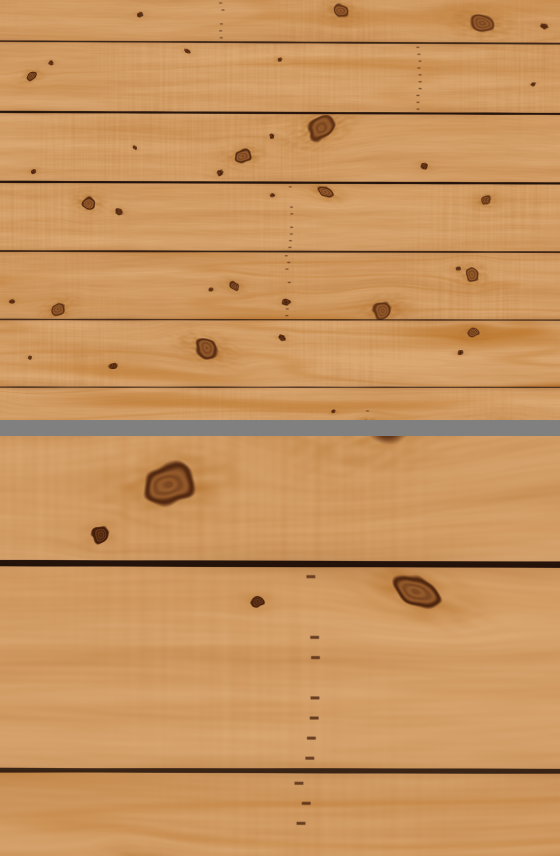
Top, the full canvas; bottom, a detail of the centre.
This texture is drawn by a WebGL 2 fragment shader. Its source:

```glsl
#version 300 es
precision highp float;
// Wall of horizontal pine boards: five whole rows and two cut ones, split by dark gaps.
// Stretched gradient noise makes the grain, which bends around hashed knots;
// each board has its own tint, amber streaks, saw marks and a column of nail dents.
uniform vec2 u_resolution;
out vec4 fragColor;

const float BOARD_HEIGHT = 0.164;
const vec3 PALE = vec3(0.855, 0.655, 0.445);
const vec3 HONEY = vec3(0.775, 0.550, 0.320);
const vec3 AMBER = vec3(0.740, 0.470, 0.180);
const vec3 KNOT = vec3(0.560, 0.330, 0.150);
const vec3 BARK = vec3(0.270, 0.120, 0.045);
const vec3 GAP = vec3(0.110, 0.050, 0.025);

float hash(vec2 p) {
    vec3 q = fract(p.xyx * vec3(0.1031, 0.1030, 0.0973));
    q += dot(q, q.yzx + 33.33);
    return fract((q.x + q.y) * q.z);
}

float cornerSlope(vec2 cell, vec2 offset) {
    float angle = 6.2832 * hash(cell);
    return dot(vec2(cos(angle), sin(angle)), offset);
}

// Gradient noise, about -0.7 to 0.7
float noise(vec2 p) {
    vec2 i = floor(p), f = p - i;
    vec2 w = f * f * f * (f * (f * 6.0 - 15.0) + 10.0);
    vec2 e = vec2(1.0, 0.0);
    return mix(mix(cornerSlope(i, f), cornerSlope(i + e, f - e), w.x),
               mix(cornerSlope(i + e.yx, f - e.yx), cornerSlope(i + 1.0, f - 1.0), w.x), w.y);
}

float fbm(vec2 p) {
    float sum = 0.0, gain = 1.0;
    for (int i = 0; i < 4; i++) {
        sum += gain * noise(p);
        p = p * 2.03 + 17.0;
        gain *= 0.5;
    }
    return sum;
}

// One knot: x = body, y = dark parts, z = stained halo, w = bend of the grain
vec4 knot(vec2 q, float radius, float seed, float px) {
    float dist = length(q) / radius;
    float d = dist + 0.35 * noise(q / radius + seed * 50.0);
    float soft = max(px / radius, 0.12);
    float body = 1.0 - smoothstep(1.0 - soft, 1.0 + soft, d);
    float rings = 0.15 + 0.15 * sin(d * 17.0);
    float rim = smoothstep(0.6, 1.0, d) * (0.35 + 0.5 * seed);
    float tiny = 1.0 - smoothstep(0.006, 0.013, radius);
    float dark = body * clamp(rings + rim + tiny * 0.6, 0.0, 1.0);
    float ragged = 0.65 + 0.9 * noise(q * vec2(60.0, 130.0) + seed * 90.0);
    vec2 wide = q * vec2(0.65, 1.0) / radius;
    float halo = exp(-0.4 * dot(wide, wide)) * ragged;
    float bend = q.y * exp(-0.16 * dot(wide, wide));
    return vec4(body, dark, max(halo, 0.0), bend);
}

// Knots strewn along a board, at most one in each cell
vec4 knotRow(vec2 p, float board, float cellWidth, vec2 sizes, float density, float px) {
    vec4 total = vec4(0.0);
    float home = floor(p.x / cellWidth);
    for (int i = -1; i <= 1; i++) {
        vec2 id = vec2(home + float(i), board * 7.0 + cellWidth * 100.0);
        if (hash(id + 3.1) > density) continue;
        float pick = hash(id + 11.7);
        float radius = mix(sizes.x, sizes.y, pick * pick);
        vec2 centre = vec2((id.x + mix(0.15, 0.85, hash(id + 23.3))) * cellWidth,
                           (hash(id + 41.9) - 0.5) * BOARD_HEIGHT * 0.95);
        vec2 q = p - centre;
        q.y += q.x * (hash(id + 57.1) - 0.5) * 0.6;
        q.x *= mix(0.65, 1.1, hash(id + 71.3));
        vec4 k = knot(q, radius, hash(id + 83.9), px);
        total = vec4(max(total.xyz, k.xyz), total.w + k.w);
    }
    return total;
}

// Column of short dents across a board
float nailDents(vec2 p, float board, float px) {
    float column = mix(0.1, 1.25, hash(vec2(board, 5.3)));
    float spacing = 0.016, row = floor(p.y / spacing);
    vec2 id = vec2(row, board);
    vec2 q = vec2(p.x - column - 0.008 * (hash(id) - 0.5), p.y - (row + 0.5) * spacing);
    vec2 edge = smoothstep(vec2(0.0035, 0.0012) + px, vec2(0.0035, 0.0012) - px, abs(q));
    return edge.x * edge.y * step(0.25, hash(id + 9.0)) * step(0.3, hash(vec2(board, 13.0)));
}

void main() {
    float px = 1.0 / u_resolution.y;
    vec2 p = gl_FragCoord.xy * px;

    // Board rows, slightly tilted and growing toward the top
    float rise = p.y - 0.078 + 0.005 * p.y * (p.x - 0.667);
    float rows = rise * (6.258 - 0.205 * rise);
    float board = floor(rows);
    vec2 local = vec2(p.x, (rows - board - 0.5) * BOARD_HEIGHT);
    float tint = hash(vec2(board, 31.0));
    float warm = mix(0.2, 1.0, 1.0 - smoothstep(1.0, 2.0, board)) + 0.35 * step(3.5, board);

    vec4 knots = knotRow(local, board, 0.33, vec2(0.010, 0.027), 0.55, px);
    vec4 pins = knotRow(local, board, 0.19, vec2(0.004, 0.008), 0.5, px);
    knots = vec4(max(knots.xyz, pins.xyz * vec3(1.0, 1.0, 0.6)), knots.w + pins.w);

    // Grain, fibres and saw marks
    vec2 flow = vec2(local.x, local.y - 0.75 * knots.w) + board * vec2(5.37, 2.71);
    flow.y += 0.012 * noise(flow * vec2(2.0, 5.0));
    float grain = fbm(flow * vec2(1.6, 32.0));
    float fibre = noise(flow * vec2(14.0, 230.0));
    float saw = noise(vec2(p.x * 150.0, p.y * 5.0 + board)) * smoothstep(-0.2, 0.4, noise(flow * 3.0));
    float tone = 0.38 + 0.55 * grain + 0.22 * fibre + 0.3 * saw + 0.25 * (tint - 0.5) + 0.08 * warm;
    vec3 color = mix(PALE, HONEY, clamp(tone, 0.0, 1.25));

    // Amber heartwood and thin resin lines
    float streak = smoothstep(0.08, 0.5, noise(flow * vec2(1.3, 20.0) + 40.0));
    float resin = 1.0 - smoothstep(0.0, 0.06, abs(noise(flow * vec2(0.8, 13.0) + 70.0)));
    color = mix(color, AMBER, clamp(warm * (0.65 * streak + 0.28 * resin), 0.0, 0.85));

    // Knots and nail dents
    color = mix(color, AMBER * 0.94, clamp(knots.z * 0.75, 0.0, 0.8));
    color = mix(color, KNOT, knots.x * 0.9);
    color = mix(color, BARK, knots.y);
    color = mix(color, BARK, 0.75 * nailDents(local, board, px));

    // Gaps between boards, deepest above the middle, with stained edges
    float line = floor(rows + 0.5);
    float depth = exp(-0.35 * (line - 3.4) * (line - 3.4));
    float away = abs(rows - line) * BOARD_HEIGHT;
    float halfWidth = 0.0013 + 0.0012 * depth + 0.0006 * noise(vec2(p.x * 9.0, line * 3.7));
    float stain = exp(-away * 190.0) * (0.25 + 0.4 * noise(vec2(p.x * 5.0, line * 8.3)));
    color = mix(color, KNOT, clamp(stain, 0.0, 0.6));
    float gap = 1.0 - smoothstep(halfWidth - px * 0.6, halfWidth + px * 0.8, away);
    color = mix(color, GAP, gap * mix(0.68, 0.97, depth));

    fragColor = vec4(color, 1.0);
}
```
